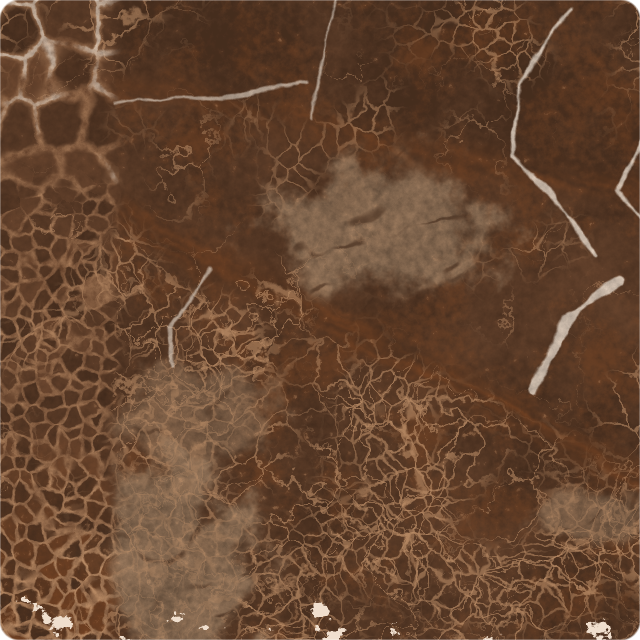
Write a three.js fragment shader that draws this texture.

```glsl
// Polished brown marble slab: rust faults, taupe clouds, a breccia band and pale veins.
varying vec2 vUv;

const vec3 DARK  = vec3(0.27, 0.175, 0.115);
const vec3 BROWN = vec3(0.41, 0.27, 0.18);
const vec3 RUST  = vec3(0.44, 0.25, 0.13);
const vec3 TAUPE = vec3(0.56, 0.45, 0.35);
const vec3 TAN   = vec3(0.73, 0.55, 0.40);
const vec3 PALE  = vec3(0.84, 0.78, 0.72);
const vec2 FAULT_START = vec2(0.18, 0.67);
const vec2 FAULT_DIR = vec2(0.89, -0.456);
const float BAND_EDGE = 0.175;
const float CORNER = 0.03;
const float SOFT = 0.0022;

vec2 hash2(vec2 p) {
  vec3 q = fract(p.xyx * vec3(0.1031, 0.1030, 0.0973));
  q += dot(q, q.yzx + 33.33);
  return fract((q.xx + q.yz) * q.zy);
}

float corner(vec2 cell, vec2 f, vec2 o) {
  return dot(hash2(cell + o) * 2.0 - 1.0, f - o);
}

// Gradient noise, about -0.7 to 0.7
float gnoise(vec2 p) {
  vec2 i = floor(p), f = fract(p);
  vec2 u = f * f * f * (f * (f * 6.0 - 15.0) + 10.0);
  vec2 e = vec2(1.0, 0.0);
  return mix(mix(corner(i, f, e.yy), corner(i, f, e.xy), u.x),
             mix(corner(i, f, e.yx), corner(i, f, e.xx), u.x), u.y);
}

float fbm(vec2 p) {
  float sum = 0.0, amp = 0.65;
  for (int i = 0; i < 5; i++) {
    sum += amp * gnoise(p);
    p = mat2(1.6, 1.2, -1.2, 1.6) * p + 11.7;
    amp *= 0.55;
  }
  return sum;
}

// Voronoi cells: x = gap to the border, y = random shade of the cell
vec2 cells(vec2 p) {
  vec2 i = floor(p), f = fract(p);
  float near = 8.0, next = 8.0, shade = 0.0;
  for (int y = -1; y <= 1; y++)
    for (int x = -1; x <= 1; x++) {
      vec2 o = vec2(float(x), float(y));
      vec2 h = hash2(i + o + 40.0);
      float d = length(o + h - f);
      if (d < near) { next = near; near = d; shade = h.x; }
      else next = min(next, d);
    }
  return vec2(next - near, shade);
}

float segment(vec2 p, vec2 a, vec2 b) {
  vec2 ab = b - a;
  return length(p - a - ab * clamp(dot(p - a, ab) / dot(ab, ab), 0.0, 1.0));
}

// Bent vein through three points, swelling and thinning along its way
float vein(vec2 p, vec2 a, vec2 b, vec2 c, float width) {
  float d = min(segment(p, a, b), segment(p, b, c));
  float w = width * (0.65 + 1.1 * gnoise(p * 17.0));
  return 1.0 - smoothstep(w - SOFT, w + SOFT, d);
}

float cloud(vec2 p, vec2 center, vec2 radius, float rough) {
  return smoothstep(-0.1, 0.35, 1.0 - length((p - center) / radius) + rough);
}

void main() {
  vec2 p = vUv;
  vec2 warp = vec2(fbm(p * 5.0), fbm(p * 5.0 + 17.0));
  vec2 ripple = vec2(fbm(p * 26.0), fbm(p * 26.0 + 31.0));
  vec2 q = p + 0.045 * warp + 0.006 * ripple;
  float grain = fbm(p * 70.0 + 5.0);
  float rough = fbm(p * 13.0 + 3.0);

  // Ground: mottled brown, darker above the upper fault
  vec2 rel = q - FAULT_START;
  float along = dot(rel, FAULT_DIR);
  float across = dot(rel, vec2(-FAULT_DIR.y, FAULT_DIR.x));
  float upper = q.y - 0.90 + 0.20 * q.x;
  float tone = 0.42 + 0.7 * warp.x + 0.45 * rough + 0.55 * grain;
  tone -= 0.28 * smoothstep(-0.02, 0.03, upper);
  vec3 color = mix(DARK, BROWN, clamp(tone, 0.0, 1.25));
  color = mix(color, RUST, 0.55 * smoothstep(-0.1, 0.45, fbm(p * 8.0 + 23.0) + 0.4 * grain));

  // Taupe clouds with dark slanted cracks
  float haze = cloud(q, vec2(0.60, 0.65), vec2(0.19, 0.12), rough);
  haze = max(haze, cloud(q, vec2(0.27, 0.12), vec2(0.14, 0.19), rough));
  haze = max(haze, 0.7 * cloud(q, vec2(0.31, 0.35), vec2(0.13, 0.10), rough));
  haze = max(haze, 0.8 * cloud(q, vec2(0.95, 0.20), vec2(0.11, 0.05), rough));
  color = mix(color, TAUPE * (0.95 + 0.35 * grain + 0.3 * rough), 0.82 * haze);
  float crack = abs(gnoise(vec2(dot(q, vec2(11.0, -14.0)), dot(q, vec2(6.0, 5.0)))));
  float broken = smoothstep(0.0, 0.25, gnoise(p * 19.0 + 8.0));
  color = mix(color, DARK, 0.65 * haze * broken * (1.0 - smoothstep(0.01, 0.06, crack)));

  // Rust fault bands with streaks running along them
  float streak = gnoise(vec2(along * 9.0, across * 85.0));
  float fault = exp(-pow(across / 0.028, 2.0)) * smoothstep(-0.03, 0.03, along);
  fault = max(fault, 0.75 * exp(-pow(upper / 0.025, 2.0)));
  color = mix(color, mix(DARK, RUST, 0.6 + 0.9 * streak + 0.4 * grain), 0.75 * fault);

  // Breccia band: dark pebbles in a tan matrix, large at the top
  float band = 1.0 - smoothstep(-0.015, 0.02, q.x - BAND_EDGE);
  vec2 bent = p + 0.03 * warp + 0.012 * ripple;
  vec2 pebble = mix(cells(bent * 38.0), cells(bent * 13.0), smoothstep(0.62, 0.78, p.y));
  float glow = smoothstep(0.4, 0.05, p.y);
  vec3 matrix = mix(BROWN, TAN, clamp(0.4 + 0.35 * glow + 0.9 * grain + 0.4 * rough, 0.0, 1.0));
  vec3 stone = mix(DARK, mix(BROWN, RUST, glow), pebble.y + 0.5 * grain);
  color = mix(color, mix(matrix, stone, smoothstep(0.06, 0.28, pebble.x + 0.15 * grain)), 0.9 * band);

  // Fine tan web, denser below the fault
  float below = smoothstep(0.05, -0.08, across) * (1.0 - band);
  float scale = 8.0;
  for (int i = 0; i < 4; i++) {
    float gap = cells(p * scale + warp * 1.8 + ripple * 0.45 + scale).x;
    float thread = 1.0 - smoothstep(0.001 * scale, 0.0045 * scale, gap);
    float zone = smoothstep(0.0, 0.4, gnoise(p * 6.0 + scale) + 0.3 * below - 0.06);
    color = mix(color, TAN, 0.6 * thread * zone * (1.0 - 0.5 * haze));
    scale *= 1.6;
  }
  color = mix(color, TAN, 0.4 * smoothstep(0.32, 0.6, grain + 0.12 * below + 0.2 * glow * band));

  // Pale veins with a dark rim
  vec2 v = p + 0.014 * warp + 0.007 * ripple;
  float veins = 0.0, rim = 0.0;
  veins = max(veins, vein(v, vec2(0.895, 0.985), vec2(0.81, 0.87), vec2(0.80, 0.76), 0.005));
  veins = max(veins, vein(v, vec2(0.80, 0.76), vec2(0.86, 0.70), vec2(0.935, 0.60), 0.006));
  veins = max(veins, vein(v, vec2(0.97, 0.56), vec2(0.89, 0.50), vec2(0.83, 0.39), 0.009));
  veins = max(veins, vein(v, vec2(1.01, 0.79), vec2(0.96, 0.70), vec2(1.01, 0.65), 0.005));
  veins = max(veins, 0.8 * vein(v, vec2(0.18, 0.84), vec2(0.34, 0.845), vec2(0.48, 0.87), 0.004));
  veins = max(veins, 0.8 * vein(v, vec2(0.53, 1.01), vec2(0.51, 0.92), vec2(0.49, 0.81), 0.003));
  veins = max(veins, 0.8 * vein(v, vec2(0.33, 0.58), vec2(0.265, 0.49), vec2(0.27, 0.43), 0.004));
  float net = 1.0 - smoothstep(0.03, 0.12, cells(bent * 13.0).x);
  veins = max(veins, 0.8 * net * band * smoothstep(0.8, 0.95, p.y + 0.4 * rough));
  color = mix(color, PALE * (0.96 + 0.25 * grain), 0.9 * veins);

  // White chips along the foot, then the rounded slab corners
  float chip = fbm(p * vec2(11.0, 16.0) + 6.0) + 0.2 * grain - 0.16 - 3.2 * p.y;
  color = mix(color, PALE * 1.12, smoothstep(0.0, 0.04, chip));
  vec2 inset = max(abs(p - 0.5) - 0.5 + CORNER, 0.0);
  color = mix(color, vec3(1.0), smoothstep(-SOFT, SOFT, length(inset) - CORNER));
  gl_FragColor = vec4(clamp(color, 0.0, 1.0), 1.0);
}
```
